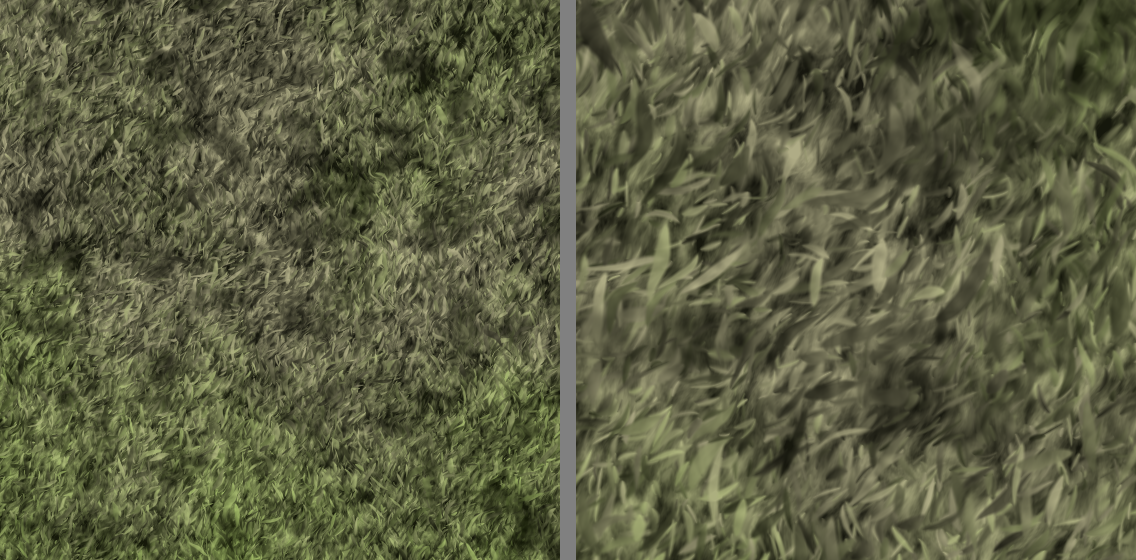
Left: the whole. Right: its middle third, enlarged.
This texture is drawn by a WebGL 2 fragment shader. Its source:

```glsl
#version 300 es
precision highp float;

uniform vec2 u_resolution;
out vec4 fragColor;

const int LAYERS = 7;
const float FINEST_GRID = 84.0;     // cells across the canvas, first layer
const float GRID_SHRINK = 0.82;     // each later layer has larger blades
const float LEAN = 1.15;            // mean blade direction in radians
const float SPREAD = 1.8;           // range of blade directions
const float EDGE = 0.0014;          // edge softness in canvas units
const float MEAN_TONE = 0.47;
const float TONE_RANGE = 0.85;
const float SHADOW_DEPTH = 0.62;
const float CONTRAST = 1.38;
const float PIVOT = 0.38;           // tone that contrast moves to MEAN_TONE
const vec3 DRY_DARK = vec3(0.15, 0.15, 0.105);
const vec3 DRY_LIGHT = vec3(0.58, 0.57, 0.44);
const vec3 GREEN_DARK = vec3(0.14, 0.165, 0.07);
const vec3 GREEN_LIGHT = vec3(0.54, 0.61, 0.35);

float hash(vec2 p) {
    return fract(sin(dot(p, vec2(127.1, 311.7))) * 43758.5453);
}

float noise(vec2 p) {
    vec2 cell = floor(p);
    vec2 f = fract(p);
    f = f * f * (3.0 - 2.0 * f);
    float low = mix(hash(cell), hash(cell + vec2(1.0, 0.0)), f.x);
    float high = mix(hash(cell + vec2(0.0, 1.0)), hash(cell + 1.0), f.x);
    return mix(low, high, f.y);
}

float fbm(vec2 p) {
    float sum = 0.0;
    float weight = 0.5;
    for (int i = 0; i < 4; i++) {
        sum += weight * noise(p);
        p = mat2(1.6, 1.2, -1.2, 1.6) * p + 7.3;
        weight *= 0.5;
    }
    return sum / 0.9375;
}

vec2 rotate(vec2 p, float angle) {
    float c = cos(angle);
    float s = sin(angle);
    return vec2(c * p.x + s * p.y, c * p.y - s * p.x);
}

// Tone in x, greenness in y
vec2 drawBlades(vec2 surface, vec2 p, float grid, float seed, float flow, float meadow, float presence) {
    vec2 q = p * grid + seed * 3.7;
    vec2 home = floor(q);
    for (int j = -1; j <= 1; j++) {
        for (int i = -1; i <= 1; i++) {
            vec2 id = home + vec2(i, j);
            vec2 key = id + seed * 19.0;
            if (hash(key + 5.1) > presence) continue;
            vec2 root = id + vec2(hash(key), hash(key + 31.7));
            float shade = hash(key + 57.3);
            float angle = LEAN + flow + SPREAD * (hash(key + 83.9) - 0.5);
            float halfLength = mix(0.3, 0.85, hash(key + 11.3));
            vec2 local = rotate(q - root, angle);
            float along = local.x / halfLength;
            float bend = (hash(key + 43.1) - 0.5) * 0.25;
            float across = local.y + bend * (along * along - 0.4);
            float width = mix(0.06, 0.14, hash(key + 71.9)) * (1.0 - along * along);
            float soft = EDGE * grid;
            float cover = 1.0 - smoothstep(-soft, soft, abs(across) - width);
            cover *= 1.0 - smoothstep(0.75, 1.0, abs(along));
            float tone = MEAN_TONE + TONE_RANGE * (shade - 0.5);
            tone += 0.12 * along - 0.6 * across;
            float green = meadow + 0.7 * (hash(key + 97.7) - 0.5);
            surface = mix(surface, vec2(tone, green), cover * 0.82);
        }
    }
    return surface;
}

void main() {
    vec2 p = gl_FragCoord.xy / u_resolution.y;

    // Broad patches of dry and green growth
    float meadow = 0.2 + 0.5 * smoothstep(0.75, 0.05, p.y);
    meadow += 1.4 * (fbm(p * 4.5 + 2.0) - 0.5);
    float flow = 1.3 * (noise(p * 6.0 + 11.0) - 0.5);

    // Matted litter beneath the blades
    vec2 warped = p + 0.008 * (vec2(noise(p * 45.0), noise(p * 45.0 + 9.0)) - 0.5);
    vec2 strand = rotate(warped, LEAN) * vec2(60.0, 140.0);
    float litter = 0.36 + 1.2 * (fbm(strand) - 0.5);
    vec2 surface = vec2(litter, meadow);

    // Blades from fine to coarse, with the coarse ones sparse
    float grid = FINEST_GRID;
    for (int i = 0; i < LAYERS; i++) {
        float presence = mix(1.0, 0.25, float(i) / float(LAYERS - 1));
        surface = drawBlades(surface, warped, grid, float(i) + 1.0, flow, meadow, presence);
        grid *= GRID_SHRINK;
    }

    // Hollows, clumps and fine grain
    float hollow = smoothstep(0.52, 0.75, fbm(p * 17.0 + 23.0));
    float clump = fbm(p * 28.0 + 41.0) - 0.5;
    float field = fbm(p * 7.0 + 61.0) - 0.5;
    float grain = noise(warped * 150.0) - 0.5;
    float tone = surface.x * (1.0 - SHADOW_DEPTH * hollow) + 0.03;
    tone += 0.5 * clump + 0.3 * field + 0.2 * grain;
    tone = clamp(MEAN_TONE + CONTRAST * (tone - PIVOT), -0.15, 1.25);

    float green = clamp(surface.y, 0.0, 1.15);
    vec3 dry = mix(DRY_DARK, DRY_LIGHT, tone);
    vec3 fresh = mix(GREEN_DARK, GREEN_LIGHT, tone);
    fragColor = vec4(mix(dry, fresh, green), 1.0);
}
```
